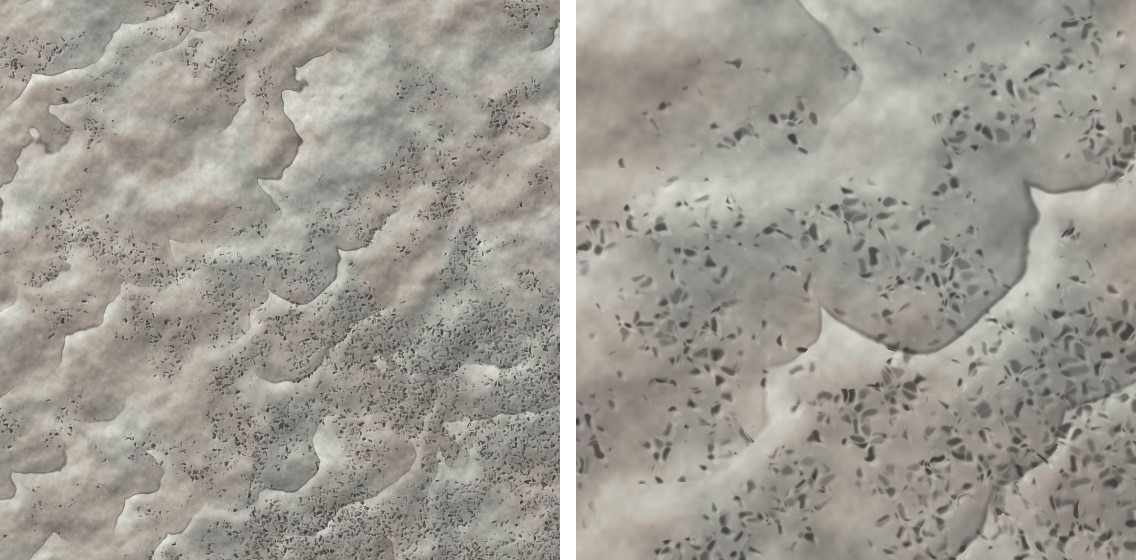
Left, the full canvas; right, a detail of the centre.
Give the GLSL for this texture, as a WebGL 1 fragment shader.

```glsl
precision highp float;
uniform vec2 u_resolution;

const vec3 WARM_SAND = vec3(1.05, 1.0, 0.94);
const vec3 COOL_SAND = vec3(0.995, 1.0, 0.955);
const vec3 STONE = vec3(0.20, 0.19, 0.18);
const vec3 GRAVEL = vec3(0.50, 0.49, 0.475);

float hash(vec2 p) {
  vec3 q = fract(vec3(p.xyx) * 0.1031);
  q += dot(q, q.yzx + 33.33);
  return fract((q.x + q.y) * q.z);
}

vec2 hash2(vec2 p) {
  return vec2(hash(p), hash(p + 71.7));
}

float noise(vec2 p) {
  vec2 i = floor(p), f = fract(p);
  f = f * f * (3.0 - 2.0 * f);
  return mix(mix(hash(i), hash(i + vec2(1, 0)), f.x),
             mix(hash(i + vec2(0, 1)), hash(i + vec2(1, 1)), f.x), f.y);
}

float fbm(vec2 p) {
  float sum = 0.0, amp = 0.533;
  for (int i = 0; i < 4; i++) {
    sum += amp * noise(p);
    p = mat2(1.6, 1.2, -1.2, 1.6) * p + 17.3;
    amp *= 0.5;
  }
  return sum;
}

// Squared distance to the nearest scattered point
float scallop(vec2 p) {
  vec2 cell = floor(p);
  float nearest = 4.0;
  for (int y = -1; y <= 1; y++)
    for (int x = -1; x <= 1; x++) {
      vec2 c = cell + vec2(x, y);
      vec2 d = c + 0.15 + 0.7 * hash2(c) - p;
      nearest = min(nearest, dot(d, d));
    }
  return nearest;
}

// Coverage of small stones, present where density allows
float stones(vec2 p, float density) {
  vec2 cell = floor(p);
  float cover = 0.0;
  for (int y = -1; y <= 1; y++)
    for (int x = -1; x <= 1; x++) {
      vec2 c = cell + vec2(x, y);
      float r = mix(0.15, 0.5, hash(c + 5.5));
      float d = length(c + hash2(c + 31.0) - p);
      float present = smoothstep(0.0, 0.1, density - hash(c + 90.0));
      float disc = 1.0 - smoothstep(r - 0.25, r + 0.25, d);
      cover = max(cover, disc * present * mix(0.3, 1.0, hash(c + 13.0)));
    }
  return cover;
}

// Stones with ragged outlines
float raggedStones(vec2 uv, float density) {
  vec2 p = mat2(0.8, 0.6, -0.6, 0.8) * uv * 165.0 + 200.0;
  p += 1.3 * (vec2(noise(p * 0.9), noise(p * 0.9 + 50.0)) - 0.5);
  return stones(p, density);
}

// Ripple brightness: lit foot, fading slope, shaded crest with a sharp lip
float rippleTone(float t, float sharpness) {
  float slope = mix(0.775, 0.635, smoothstep(0.04, 0.36, t));
  slope -= 0.075 * smoothstep(0.5, 0.93, t);
  slope -= 0.12 * smoothstep(0.92, 0.965, t);
  float crisp = mix(slope, 0.775, smoothstep(0.965, 1.0, t));
  float gentle = 0.63 + 0.065 * cos(6.28318 * (t - 0.12));
  return mix(gentle, crisp, sharpness);
}

void main() {
  vec2 uv = gl_FragCoord.xy / u_resolution;
  vec2 along = vec2(0.74, 0.67);
  vec2 across = vec2(0.67, -0.74);
  vec2 p = vec2(dot(uv, along), dot(uv, across)) + 3.0;

  // Deeply scalloped ripples running up to the right
  vec2 bend = vec2(fbm(p * 8.0), fbm(p * 8.0 + 40.0)) - 0.5;
  float domes = scallop(p * vec2(7.4, 5.6) + bend * 1.1);
  float phase = p.y * 7.4 + 1.15 * domes + 0.5 * bend.x;
  phase += 1.3 * (noise(p * 4.0 + 8.0) - 0.5);
  phase += 0.14 * (fbm(p * 32.0) - 0.5);
  float t = fract(phase);
  float lean = uv.x - uv.y;
  float sharpness = smoothstep(0.3, 0.75, noise(p * 8.0 + 60.0) - 0.12 * lean);
  float tone = rippleTone(t, sharpness);

  // Soft relief, broad mottling and fine grain
  vec2 q = p * vec2(13.0, 17.0);
  tone += 0.38 * (fbm(q) - fbm(q + vec2(0.12, -0.3)));
  vec2 fine = p * vec2(50.0, 62.0);
  tone += 0.13 * (fbm(fine) - fbm(fine + vec2(0.2, -0.5)));
  tone += 0.12 * (fbm(p * 8.0 + 21.0) - 0.5) - 0.018 * lean;
  tone += 0.035 * (noise(uv * 140.0) - 0.5) + 0.04 * (noise(uv * 260.0) - 0.5);
  float cool = smoothstep(0.4, 0.65, fbm(p * 9.0 + 90.0));
  cool = max(cool, 0.8 * smoothstep(0.68, 0.76, tone));
  vec3 color = tone * mix(WARM_SAND, COOL_SAND, cool);

  // Stones in broken patches and strings that follow the domes
  float flank = (t - 0.5) / 0.1;
  float cluster = fbm(p * 8.0 + 130.0) + 0.13 * lean - 0.08 * uv.y;
  float vein = abs(fbm(p * 11.0 + 170.0) - 0.5);
  cluster += 0.12 * exp(-flank * flank) + 0.12 * (1.0 - smoothstep(0.0, 0.06, vein));
  cluster += 0.45 * (fbm(p * 30.0 + 55.0) - 0.5);
  cluster -= 0.12 * (1.0 - smoothstep(0.0, 0.3, t));
  float density = 0.85 * smoothstep(0.45, 0.85, cluster);
  color = mix(color, GRAVEL, 0.4 * density);
  float cover = raggedStones(uv, density);
  float lit = raggedStones(uv + vec2(-0.003, 0.003), density);
  color += 0.09 * lit * (1.0 - cover);
  color = mix(color, STONE, 0.85 * cover);

  gl_FragColor = vec4(color, 1.0);
}
```
